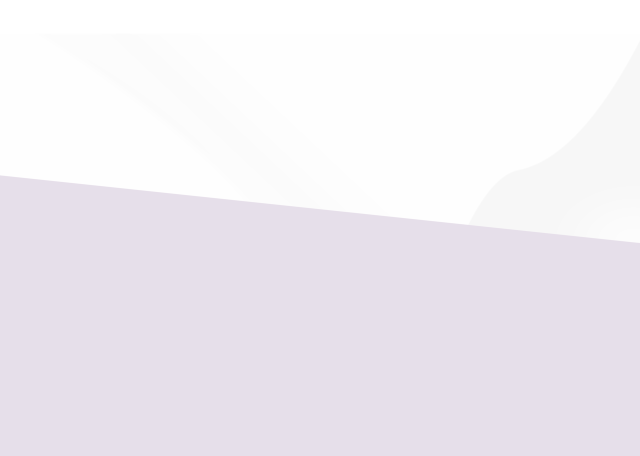
Reproduce this background procedurally as a Shadertoy shader.

```glsl
// Slanted lilac panel below a white sheet with faint grey folds and a curved shadow.
#define LILAC vec3(0.903, 0.873, 0.917)
#define PAPER vec3(0.996)
#define EDGE_LEFT 0.6154
#define EDGE_RIGHT 0.467
#define SHEET_TOP 0.926
#define FOLD_DEPTH 0.012
#define WAVE_DEPTH 0.026

// Soft bell of the given width around zero.
float bell(float d, float width) {
    return exp(-d * d / (width * width));
}

// Height of the S-shaped rim of the right-hand shadow.
float waveRim(float x) {
    float d = x - 0.81;
    float bend = d > 0.0 ? 6.4 : 16.0;
    return 0.627 + 0.28 * d + bend * d * abs(d);
}

// Darkening by the two diagonal folds on the left.
float foldShade(vec2 uv) {
    float drop = SHEET_TOP - uv.y;
    float crease = uv.x - (0.0586 + 1.2 * drop - 0.87 * drop * drop);
    float band = uv.x - (0.192 + 0.757 * drop);
    float veil = smoothstep(-0.005, 0.015, crease) * (1.0 - smoothstep(0.04, 0.16, band));
    float shade = 0.5 * veil;
    shade += 0.6 * bell(crease - 0.008, 0.014) * bell(drop - 0.16, 0.15);
    shade += 0.6 * bell(band, 0.026);
    return shade * FOLD_DEPTH;
}

// Darkening by the curved shadow, fading toward the lower right corner.
float waveShade(vec2 uv, float pixel) {
    float rim = waveRim(uv.x) - uv.y;
    float slope = length(vec2(dFdx(rim), dFdy(rim))) / pixel;
    float inside = smoothstep(-0.002, 0.002, rim / max(slope, 1.0));
    float corner = smoothstep(0.0, 0.12, distance(uv, vec2(0.99, 0.47)) - 0.015);
    return inside * mix(0.35, 1.0, corner) * WAVE_DEPTH;
}

void mainImage(out vec4 fragColor, in vec2 fragCoord) {
    vec2 uv = fragCoord / iResolution.xy;
    float pixel = 1.0 / iResolution.y;

    // White sheet with its shading, clear above the top margin
    float shade = foldShade(uv) + waveShade(uv, pixel);
    float margin = smoothstep(-0.003, 0.003, uv.y - SHEET_TOP);
    vec3 color = mix(PAPER - shade, vec3(1.0), margin);

    // Slanted panel
    float edge = mix(EDGE_LEFT, EDGE_RIGHT, uv.x) - uv.y;
    color = mix(color, LILAC, smoothstep(-0.7 * pixel, 0.7 * pixel, edge));

    fragColor = vec4(color, 1.0);
}
```
